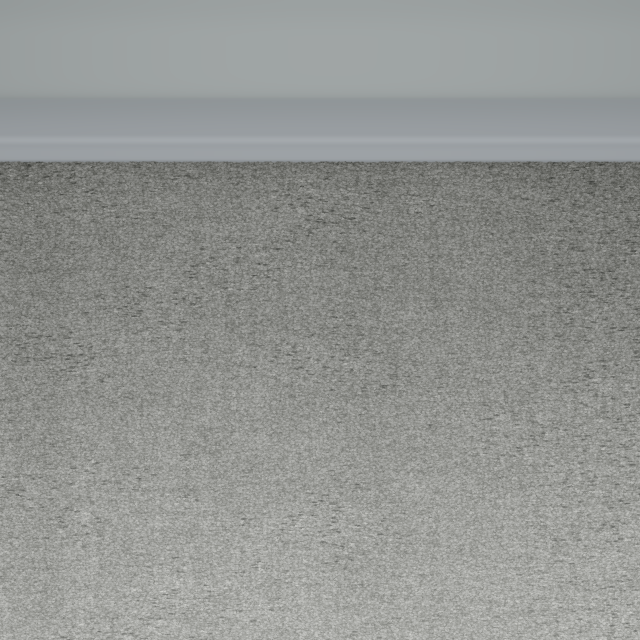
Reproduce this texture procedurally as a WebGL 1 fragment shader.

```glsl
precision highp float;
uniform vec2 u_resolution;

const float FABRIC_TOP = 0.747;
const float LEDGE_TOP = 0.846;

vec2 hash2(vec2 cell) {
  vec3 p = fract(cell.xyx * vec3(0.1031, 0.1030, 0.0973));
  p += dot(p, p.yzx + 33.33);
  return fract((p.xx + p.yz) * p.zy);
}

// Cellular noise: x is the nearest distance, y a random value of that cell
vec2 cellular(vec2 p) {
  vec2 base = floor(p);
  vec2 local = fract(p);
  vec2 nearest = vec2(8.0, 0.0);
  for (int j = -1; j <= 1; j++) {
    for (int i = -1; i <= 1; i++) {
      vec2 offset = vec2(float(i), float(j));
      vec2 seed = hash2(base + offset);
      float d = length(offset + seed - local);
      if (d < nearest.x) nearest = vec2(d, fract(seed.x * 7.3 + seed.y * 3.7));
    }
  }
  return nearest;
}

float layeredSines(vec2 p) {
  float sum = 0.0;
  float weight = 0.5;
  for (int i = 0; i < 5; i++) {
    sum += weight * sin(p.x + 1.7 * sin(p.y)) * cos(p.y + 1.3 * sin(p.x * 0.7));
    p = p * 1.83 + vec2(2.7, 5.1);
    weight *= 0.68;
  }
  return sum;
}

float band(float y, float center, float halfWidth, float blur) {
  return 1.0 - smoothstep(halfWidth - blur, halfWidth + blur, abs(y - center));
}

// Smooth wall above a rounded ledge
vec3 wallColor(vec2 uv) {
  float centerGlow = 1.0 - pow(abs(uv.x - 0.52) * 1.8, 2.0);
  vec3 wall = vec3(0.594, 0.616, 0.616) + 0.032 * centerGlow;
  wall -= 0.018 * smoothstep(0.94, 1.0, uv.y);
  wall -= 0.045 * exp(-abs(uv.y - LEDGE_TOP) * 130.0);

  vec3 ledge = mix(vec3(0.583, 0.602, 0.617), vec3(0.550, 0.572, 0.583),
                   smoothstep(0.79, LEDGE_TOP, uv.y));
  ledge += 0.015 * centerGlow;
  ledge += 0.045 * band(uv.y, 0.781, 0.005, 0.005);
  ledge += 0.018 * band(uv.y, 0.760, 0.010, 0.007);
  ledge -= 0.06 * (1.0 - smoothstep(FABRIC_TOP, FABRIC_TOP + 0.005, uv.y));
  return mix(ledge, wall, smoothstep(LEDGE_TOP - 0.003, LEDGE_TOP + 0.003, uv.y));
}

float fabricShade(vec2 uv) {
  float shade = mix(0.665, 0.485, smoothstep(-0.12, 0.80, uv.y));
  shade -= 0.035 * smoothstep(0.67, FABRIC_TOP, uv.y);
  shade -= 0.035 * smoothstep(0.65, 1.0, uv.x) * smoothstep(0.25, 0.7, uv.y);
  shade -= 0.022 * (1.0 - smoothstep(0.0, 0.35, uv.x));
  return shade;
}

// Uneven yarn, fine pits and short horizontal slubs
float weave(vec2 uv) {
  vec2 warped = uv + 0.0015 * vec2(sin(uv.y * 37.0), sin(uv.x * 23.0));
  float cloud = layeredSines(warped * vec2(13.0, 25.0));
  float weft = layeredSines(warped * vec2(15.0, 190.0));
  float warp = layeredSines(warped * vec2(170.0, 12.0) + 4.0);

  vec2 grain = cellular(warped * vec2(210.0, 300.0));
  vec2 speck = cellular(warped * vec2(330.0, 410.0) + 19.0);
  vec2 slub = cellular(warped * vec2(62.0, 225.0) + 7.0);

  float relief = 0.12 * (0.45 - grain.x) + 0.075 * (grain.y - 0.5);
  relief += 0.085 * (speck.y - 0.5);
  relief += 0.017 * cloud + 0.024 * weft + 0.016 * warp;

  float patches = smoothstep(-0.1, 0.65, layeredSines(uv * vec2(8.0, 13.0) + 2.0));
  patches = max(patches, 0.85 * smoothstep(0.72, 0.95, uv.x));
  float core = 1.0 - smoothstep(0.12, 0.48, slub.x);
  float darkSlub = core * smoothstep(0.70, 0.82, slub.y);
  float lightSlub = core * (1.0 - smoothstep(0.12, 0.25, slub.y));
  return relief + (0.25 + 0.75 * patches) * (0.07 * lightSlub - 0.13 * darkSlub);
}

void main() {
  vec2 uv = gl_FragCoord.xy / u_resolution;
  float pixel = 1.0 / u_resolution.y;
  float texture = weave(uv);
  vec3 fabric = fabricShade(uv) + texture * vec3(1.0, 0.99, 0.96);
  fabric += mix(vec3(0.002, 0.006, -0.014), vec3(0.004, 0.008, -0.004),
                smoothstep(-0.06, 0.06, texture));

  // Frayed fabric edge and its narrow contact shadow
  float edge = FABRIC_TOP + 0.0012 * layeredSines(vec2(uv.x * 210.0, 1.0));
  fabric -= 0.06 * exp(-max(edge - uv.y, 0.0) * 180.0);
  float aboveEdge = smoothstep(edge - pixel, edge + pixel, uv.y);
  gl_FragColor = vec4(mix(fabric, wallColor(uv), aboveEdge), 1.0);
}
```
